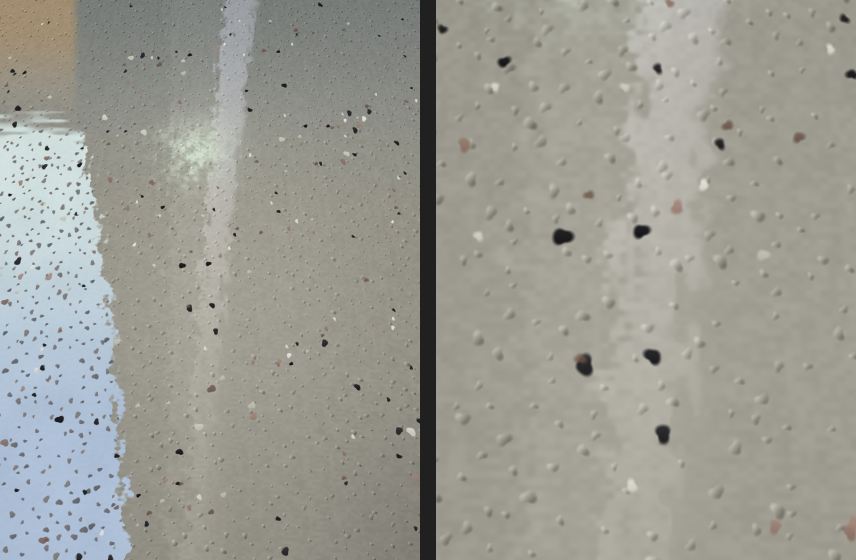
Left, the full canvas; right, a detail of the centre.
Reproduce this texture procedurally as a WebGL 1 fragment shader.

```glsl
precision highp float;
uniform vec2 u_resolution;

#define DEPTH 0.55
#define BLUR 0.0015
#define BUMP_CELL 0.036
#define BUMP_SHARE 0.78
#define BUMP_RADIUS 0.0042
#define CHIP_CELL 0.062
#define CHIP_SHARE 0.11
#define CHIP_RADIUS 0.0072
#define RIPPLE 0.042

float hash(vec2 p) {
  return fract(sin(dot(p, vec2(127.1, 311.7))) * 43758.545);
}

float noise(vec2 p) {
  vec2 i = floor(p), f = fract(p);
  f = f * f * (3.0 - 2.0 * f);
  return mix(mix(hash(i), hash(i + vec2(1, 0)), f.x),
             mix(hash(i + vec2(0, 1)), hash(i + vec2(1, 1)), f.x), f.y);
}

float bell(float x) { return exp(-x * x); }

// One scattered grain per cell: xy = offset in radii, z = coverage, w = random id
vec4 grain(vec2 pos, float blur, float cell, float share, float radius, float seed) {
  vec2 id = floor(pos / cell) + seed;
  vec2 rnd = vec2(hash(id), hash(id + 5.3));
  float pick = hash(id + 9.1);
  float size = radius * mix(0.5, 1.25, pick * pick);
  vec2 offset = (fract(pos / cell) - mix(vec2(0.25), vec2(0.75), rnd)) * cell / size;
  float angle = atan(offset.y, offset.x);
  float outline = 1.0 + 0.18 * sin(2.0 * angle + 6.3 * rnd.x)
                      + 0.12 * sin(3.0 * angle + 6.3 * rnd.y);
  float soft = min(blur / size, 0.9);
  float cover = 1.0 - smoothstep(1.0 - soft, 1.0 + soft, length(offset) / outline);
  return vec4(offset, cover * step(hash(id + 3.7), share), rnd.x);
}

// Bare floor: warm grey, lighter in the middle and darker to the corners
vec3 floorColor(vec2 p) {
  float light = 0.545 + 0.075 * bell(length((p - vec2(0.40, 0.47)) / vec2(0.32, 0.36)));
  light -= 0.075 * smoothstep(0.72, 1.05, p.y);
  light -= 0.06 * smoothstep(0.5, 0.8, p.x) * smoothstep(0.35, 0.0, p.y);
  vec3 tint = mix(vec3(1.02, 1.005, 0.93), vec3(0.98, 1.01, 0.98), smoothstep(0.6, 1.0, p.y));
  return light * tint;
}

void main() {
  vec2 p = gl_FragCoord.xy / u_resolution.y;

  // Receding floor plane, so grains shrink towards the top
  float scale = 1.0 - DEPTH * p.y;
  vec2 ground = vec2((p.x - 0.375) / scale + 3.0, 2.0 - log(scale) / DEPTH);
  float blur = BLUR / scale;

  // Ripples of the glossy coat that bend every reflection
  float wave = noise(ground * vec2(75.0, 48.0)) - 0.5;
  float fine = noise(ground * vec2(150.0, 190.0)) - 0.5;
  float bend = RIPPLE * scale * (wave + 0.35 * fine);

  vec3 color = floorColor(p);

  // Tan panel reflected at the upper left
  float panel = smoothstep(0.012, -0.012, p.x + 0.4 * bend - 0.135) * smoothstep(0.74, 0.86, p.y);
  vec3 tan_ = mix(vec3(0.60, 0.58, 0.53), vec3(0.66, 0.57, 0.44), smoothstep(0.82, 0.96, p.y));
  color = mix(color, tan_, 0.85 * panel);

  // Faint broad band and the slanted bright streak
  float band = smoothstep(0.29, 0.315, p.x + bend) * smoothstep(0.42, 0.38, p.x + bend);
  color += 0.022 * band;
  float axis = 0.345 + 0.055 * p.y + 0.03 * p.y * p.y;
  float halfWidth = mix(0.016, 0.027, p.y);
  float streak = 1.0 - smoothstep(0.7, 1.25, abs(p.x - axis + 0.9 * bend) / halfWidth);
  color += streak * mix(vec3(0.025), vec3(0.13, 0.13, 0.16), smoothstep(0.25, 0.95, p.y));

  // Mottled lamp glow
  float glow = bell(length((p - vec2(0.355, 0.735) + bend) / vec2(0.058, 0.052)));
  glow *= 0.75 + 0.9 * wave + 0.6 * fine;
  color = mix(color, vec3(0.80, 0.85, 0.78), clamp(glow, 0.0, 1.0));

  // Bright window reflection with a torn right side and rippled top
  float side = 0.226 - 0.02 * p.y - 0.112 * p.y * p.y - p.x + 1.1 * bend;
  float topRipple = noise(p * vec2(28.0, 130.0)) - 0.5;
  float rim = 0.787 - 0.1 * p.x - p.y + 0.05 * topRipple;
  float window = smoothstep(-0.005, 0.006, side) * smoothstep(-0.015, 0.025, rim);
  vec3 sky = mix(vec3(0.68, 0.75, 0.84), vec3(0.82, 0.88, 0.87), smoothstep(0.2, 0.75, p.y));
  sky += 0.03 * (noise(p * 18.0) - 0.5);
  color = mix(color, sky, window);
  color += fine * mix(0.035, 0.015, window) + 0.02 * wave * (1.0 - window);

  // Small bumps: lit and shaded on the floor, dark against the window
  for (int i = 0; i < 2; i++) {
    float k = float(i);
    vec4 bump = grain(ground + 0.017 * k, blur, BUMP_CELL, BUMP_SHARE,
                      BUMP_RADIUS * (1.0 + 0.25 * window), 31.0 * k);
    float relief = dot(bump.xy, vec2(-0.75, 0.65));
    vec3 raised = color + 0.17 * relief - 0.035;
    vec3 dark = mix(vec3(0.34, 0.34, 0.36), vec3(0.50, 0.47, 0.46), bump.w);
    color = mix(color, mix(raised, dark, 0.85 * window), bump.z);
  }

  // Flakes in turn black, off-white and reddish brown
  for (int i = 0; i < 6; i++) {
    float k = float(i);
    float kind = mod(k, 3.0);
    vec4 chip = grain(ground + 0.023 * k, blur, CHIP_CELL, CHIP_SHARE, CHIP_RADIUS, 57.0 + 43.0 * k);
    vec3 flake = vec3(0.06, 0.06, 0.07) + 0.1 * chip.w;
    if (kind > 0.5) flake = mix(vec3(0.72, 0.71, 0.65), vec3(0.90, 0.90, 0.87), chip.w);
    if (kind > 1.5) flake = mix(vec3(0.36, 0.27, 0.23), vec3(0.64, 0.50, 0.45), chip.w);
    color = mix(color, flake + 0.03 * chip.y, chip.z * (kind > 1.5 ? 0.75 : 0.95));
  }

  gl_FragColor = vec4(clamp(color, 0.0, 1.0), 1.0);
}
```
